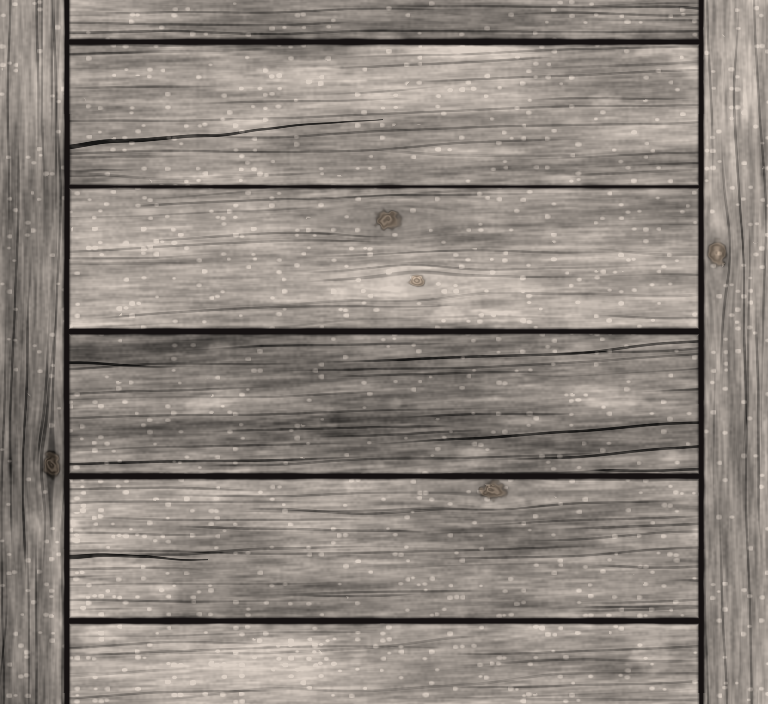
A Shadertoy shader for this texture:

```glsl
#define PITCH 0.2056
#define FIRST_SEAM 0.118
#define RAIL 0.0948
#define GAP_HALF 0.0042
#define KNOT_SIZE 0.013
#define GRAIN 0.30
#define BLOTCH 0.32
#define SPECK_GRID 115.0
#define WOOD_TINT vec3(1.0, 0.945, 0.895)
#define GAP_COLOR vec3(0.085, 0.07, 0.07)
#define RUST vec3(0.50, 0.41, 0.32)

// Mean brightness of the cross planks, from the bottom up
const float TONE[6] = float[6](0.64, 0.59, 0.52, 0.66, 0.65, 0.56);

float hash(vec2 p) {
    return fract(sin(dot(p, vec2(127.1, 311.7))) * 43758.5453);
}

float noise(vec2 p) {
    vec2 i = floor(p), f = fract(p);
    f = f * f * (3.0 - 2.0 * f);
    return mix(mix(hash(i), hash(i + vec2(1, 0)), f.x),
               mix(hash(i + vec2(0, 1)), hash(i + vec2(1, 1)), f.x), f.y);
}

float fbm(vec2 p) {
    float sum = 0.0, amp = 0.533;
    for (int i = 0; i < 4; i++) {
        sum += amp * noise(p);
        p = p * 2.03 + 17.3;
        amp *= 0.5;
    }
    return sum;
}

// Broken hairlines running along the grain
float cracks(vec2 q, float rows, float width, float cover, float seed, float px) {
    float a = (q.y + 0.012 * noise(vec2(q.x * 3.0, seed))) * rows;
    float id = floor(a) + seed * 31.0;
    float center = 0.25 + 0.5 * noise(vec2(q.x * 7.0, id));
    float run = noise(vec2(q.x * 3.5 + hash(vec2(id, 4.0)) * 50.0, id + 90.0));
    float mask = smoothstep(1.0 - cover, 1.2 - cover, run);
    float d = abs(fract(a) - center) / rows;
    return mask * (1.0 - smoothstep(width * mask, width * mask + px, d));
}

// Pale flecks, one candidate per cell
float specks(vec2 p, float density) {
    vec2 cell = floor(p * SPECK_GRID), f = fract(p * SPECK_GRID);
    vec2 spot = 0.3 + 0.4 * vec2(hash(cell), hash(cell + 31.0));
    float radius = 0.12 + 0.28 * hash(cell + 57.0);
    float on = step(1.0 - density, hash(cell + 83.0));
    return on * (1.0 - smoothstep(radius * 0.5, radius + 0.2, length((f - spot) * vec2(0.7, 1.0))));
}

void mainImage(out vec4 fragColor, in vec2 fragCoord) {
    float px = 1.0 / iResolution.y;
    vec2 p = fragCoord * px;
    float side = min(p.x, iResolution.x * px - p.x);
    bool onRail = side < RAIL;
    bool onRight = p.x > 0.5 * iResolution.x * px;

    // Board number and its own along / across coordinates
    float t = (p.y - FIRST_SEAM) / PITCH;
    float board = onRail ? (onRight ? 8.0 : 6.0) : floor(t);
    vec2 g = onRail ? vec2(p.y, side) : vec2(p.x - RAIL, fract(t) * PITCH);
    float base = onRail ? 0.575 : TONE[clamp(int(board) + 1, 0, 5)];
    float seed = board + 3.0;

    // Knots on every second board, spreading the grain around them
    vec2 q = g;
    float knot = 0.0, rings = 0.0;
    int knotCount = mod(board, 2.0) > 0.5 ? 0 : (board == 2.0 ? 2 : 1);
    for (int i = 0; i < knotCount; i++) {
        vec2 c = onRail ? vec2(0.34 + 0.15 * (board - 6.0), RAIL * 0.77)
                        : vec2(0.605 - 0.074 * board, PITCH * (0.9 - 0.065 * board));
        c += float(i) * vec2(0.04, -0.42 * PITCH);
        vec2 d = g - c;
        vec2 e = d / vec2(0.07, 0.025);
        q.y -= 0.8 * d.y * exp(-dot(e, e));
        float r = length(d * vec2(0.75, 1.0)) / (KNOT_SIZE * (1.0 - 0.4 * float(i)));
        r += 0.5 * (noise(g * 160.0) - 0.5);
        float inside = 1.0 - smoothstep(0.7, 1.2, r);
        knot = max(knot, inside);
        rings += inside * (0.5 + 0.5 * sin(r * 13.0)) + 0.8 * exp(-18.0 * (r - 0.95) * (r - 0.95));
    }
    q.y -= q.x * 0.035 * hash(vec2(seed, 2.0));

    // Weathered grain
    vec2 shift = vec2(seed * 13.7, seed * 29.3);
    float blotch = fbm(g * vec2(5.0, 9.0) + shift);
    float broad = fbm(q * vec2(3.0, 28.0) + shift);
    float fine = fbm(q * vec2(11.0, 120.0) + shift);
    float fiber = noise(q * vec2(40.0, 260.0) + shift);
    float tone = base + BLOTCH * (blotch - 0.5) + GRAIN * (broad + fine - 1.0) + 0.13 * (fiber - 0.5);
    tone += 0.06 * (noise(p * 210.0) - 0.5);

    // Cracks, strongest on the dark boards
    float worn = clamp((0.68 - base) * 5.0, 0.25, 1.0);
    tone -= 0.15 * cracks(q, 85.0, 0.0009, 0.45, seed, px);
    tone -= 0.38 * worn * cracks(q, 34.0, 0.0011, 0.5, seed + 20.0, px);

    // Tapered splits opening from the plank ends
    if (!onRail && mod(board, 3.0) < 0.5) {
        float reach = g.x / (0.2 + 0.083 * board);
        float path = PITCH * (0.455 - 0.06 * board) + g.x * (0.039 * board - 0.03);
        path += 0.006 * (noise(vec2(g.x * 18.0, seed)) - 0.5);
        float w = 0.0026 * (1.0 - reach);
        tone -= 0.42 * (1.0 - smoothstep(w, w + px, abs(g.y - path))) * step(reach, 1.0);
    }

    // Pale flecks and scuffed patches
    float scuff = smoothstep(0.62, 0.78, fbm(g * vec2(14.0, 26.0) + shift + 40.0));
    tone += 0.17 * specks(p, 0.03 + 0.14 * blotch) + 0.10 * scuff;
    tone -= 0.17 * rings;

    // Gaps with ragged edges
    float seam = floor(t + 0.5);
    float ragged = 0.0022 * (fbm(vec2((onRail ? p.y : p.x) * 22.0, seam * 9.0)) - 0.5);
    float seamHalf = GAP_HALF * (seam == 3.0 ? 0.5 : 0.95);
    float railGap = abs(side - RAIL) - GAP_HALF * 0.85;
    float seamGap = onRail ? 1.0 : abs(t - seam) * PITCH - seamHalf;
    float gap = min(railGap, seamGap) + ragged;
    float rim = exp(-max(gap, 0.0) / 0.007);
    tone += rim * 0.22 * (noise(p * 55.0) - 0.45);
    tone *= mix(0.72, 1.0, smoothstep(0.0, 0.004, gap));

    vec3 color = clamp(tone, 0.09, 0.86) * WOOD_TINT;
    color = mix(color, RUST * (0.5 + tone), 0.45 * knot);
    fragColor = vec4(mix(GAP_COLOR, color, smoothstep(-px, px, gap)), 1.0);
}
```
